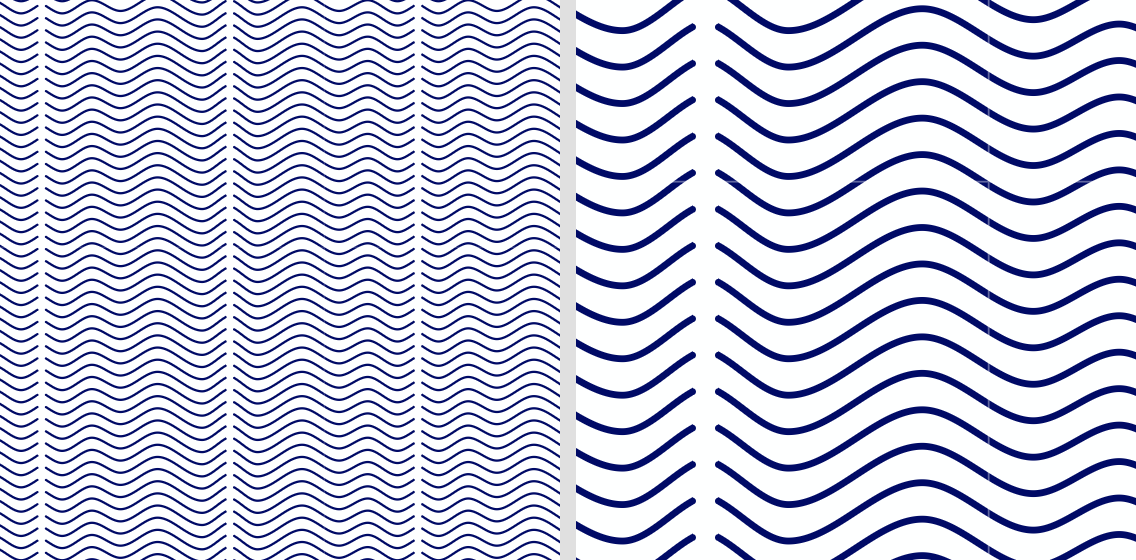
Left: the whole. Right: its middle third, enlarged.
A three.js fragment shader for this pattern:

```glsl
// Thin navy wave lines stacked in vertical strips, each strip mirroring its neighbour.

varying vec2 vUv;

const vec3 PAPER = vec3(0.995, 1.0, 1.0);
const vec3 INK = vec3(0.0, 0.04, 0.40);

const float ROWS = 46.08;          // wave lines up the canvas
const float ROW_SHIFT = 0.95;      // phase of the rows, in rows
const float STRIP_WIDTH = 0.336;   // from one gap centre to the next
const float FIRST_GAP = 0.0744;    // x of the first gap centre
const float END_INSET = 0.0077;    // gap centre to the end of a line
const float LINE_RADIUS = 0.00203; // half the stroke width

const vec2 SEAM = vec2(0.579, 0.5585); // faint joins across the ink
const float SEAM_WIDTH = 0.0009;
const float SEAM_FADE = 0.45;

// Height of a wave in rows; u runs from 0 to 1 across a strip.
float waveHeight(float u) {
  float h = -0.97 * smoothstep(-0.039, 0.109, u);
  h += 1.08 * smoothstep(0.109, 0.267, u);
  h -= 0.88 * smoothstep(0.267, 0.419, u);
  h += 1.30 * smoothstep(0.419, 0.616, u);
  h -= 1.60 * smoothstep(0.616, 0.853, u);
  h += 1.28 * smoothstep(0.853, 1.016, u);
  return h;
}

// Distance to the nearest wave line, with round ends at the gaps.
float waveDistance(vec2 p) {
  // Fold x so that every second strip is mirrored.
  float x = abs(mod(p.x - FIRST_GAP + STRIP_WIDTH, 2.0 * STRIP_WIDTH) - STRIP_WIDTH);
  float onLine = clamp(x, END_INSET, STRIP_WIDTH - END_INSET);
  float u = onLine / STRIP_WIDTH;

  float row = p.y * ROWS - ROW_SHIFT - waveHeight(u);
  float rise = abs(fract(row + 0.5) - 0.5) / ROWS;
  float beyond = abs(x - onLine);
  if (beyond > 0.0) return length(vec2(beyond, rise));

  // Divide out the slope to keep the stroke width even.
  const float STEP = 0.005;
  float slope = (waveHeight(u + STEP) - waveHeight(u - STEP))
              / (2.0 * STEP * STRIP_WIDTH * ROWS);
  return rise / sqrt(1.0 + slope * slope);
}

// Share of a pixel covered by a stroke of the given radius.
float coverage(float dist, float radius, float pixel) {
  return clamp((radius - dist) / pixel + 0.5, 0.0, 1.0);
}

void main() {
  vec2 pixel = max(fwidth(vUv), vec2(1e-5));
  float ink = coverage(waveDistance(vUv), LINE_RADIUS, max(pixel.x, pixel.y));

  // Hairline seams lighten the ink where they cross it.
  vec2 toSeam = abs(vUv - SEAM);
  vec2 blur = max(pixel, vec2(SEAM_WIDTH));
  vec2 seam = clamp(1.0 - toSeam / blur, 0.0, 1.0) * SEAM_WIDTH / blur;
  ink *= 1.0 - SEAM_FADE * max(seam.x, seam.y);

  gl_FragColor = vec4(mix(PAPER, INK, ink), 1.0);
}
```
